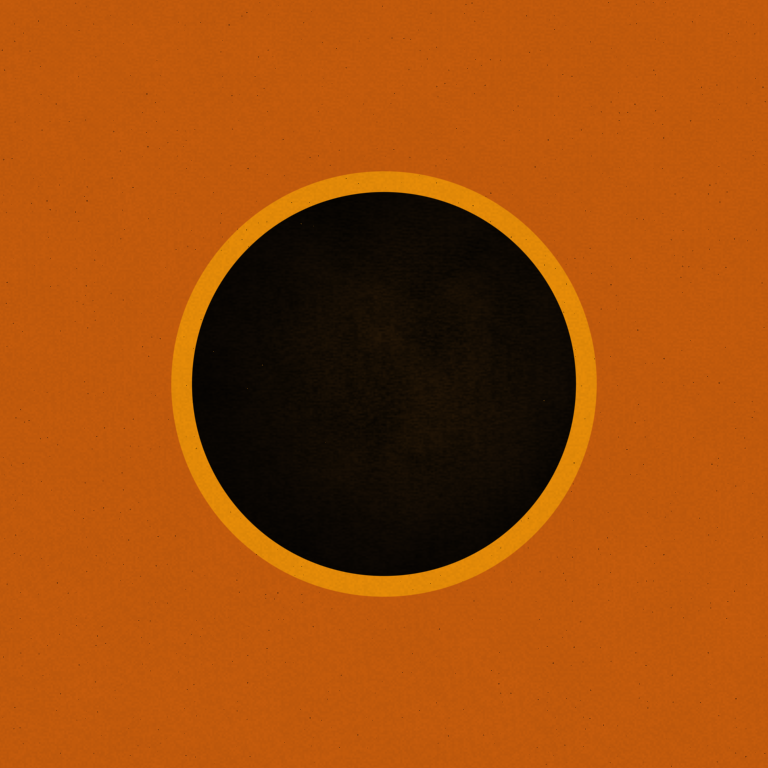
A three.js fragment shader for this background:

```glsl
// Dark disc with an amber rim on burnt orange paper, with grain and flecks.
varying vec2 vUv;

const vec3 PAPER_COLOR = vec3(0.755, 0.350, 0.048);
const vec3 RIM_COLOR = vec3(0.885, 0.535, 0.030);
const vec3 DISC_CENTER_COLOR = vec3(0.088, 0.053, 0.014);
const vec3 DISC_EDGE_COLOR = vec3(0.030, 0.018, 0.008);
const vec3 FLECK_COLOR = vec3(0.32, 0.20, 0.04);

const vec2 CENTER = vec2(0.5);
const vec2 GLOW_CENTER = vec2(0.535, 0.515);
const float DISC_RADIUS = 0.25;
const float RIM_RADIUS = 0.277;
const float EDGE_SOFTNESS = 0.0011;

const float GRAIN_SCALE = 400.0;
const float PAPER_GRAIN = 0.055;
const float DISC_GRAIN = 0.75;
const float MOTTLE = 0.025;
const float SPECK_STRENGTH = 0.32;

float hash(vec2 p) {
  return fract(sin(dot(p, vec2(127.1, 311.7))) * 43758.5453);
}

float noise(vec2 p) {
  vec2 cell = floor(p);
  vec2 f = fract(p);
  f = f * f * (3.0 - 2.0 * f);
  float low = mix(hash(cell), hash(cell + vec2(1.0, 0.0)), f.x);
  float high = mix(hash(cell + vec2(0.0, 1.0)), hash(cell + vec2(1.0)), f.x);
  return mix(low, high, f.y);
}

float fbm(vec2 p) {
  float sum = 0.0;
  float weight = 0.5;
  for (int i = 0; i < 4; i++) {
    sum += weight * noise(p);
    p = p * 2.03 + 17.3;
    weight *= 0.5;
  }
  return sum / 0.9375;
}

// One small round fleck in a random share of the grid cells.
float flecks(vec2 uv, float cells, float share, float seed) {
  vec2 p = uv * cells;
  vec2 id = floor(p) + seed;
  vec2 spot = 0.2 + 0.6 * vec2(hash(id + 3.1), hash(id + 7.7));
  float radius = mix(0.0007, 0.0017, hash(id + 5.3)) * cells;
  float dist = length(fract(p) - spot);
  float present = step(1.0 - share, hash(id));
  return present * (1.0 - smoothstep(radius * 0.3, radius, dist));
}

float circleMask(float dist, float radius) {
  return 1.0 - smoothstep(radius - EDGE_SOFTNESS, radius + EDGE_SOFTNESS, dist);
}

void main() {
  float dist = length(vUv - CENTER);
  float grain = noise(vUv * GRAIN_SCALE) - 0.5;
  float mottle = fbm(vUv * 18.0) - 0.5;

  // Paper and rim share the grain and the dark specks.
  vec3 color = mix(PAPER_COLOR, RIM_COLOR, circleMask(dist, RIM_RADIUS));
  color *= 1.0 + PAPER_GRAIN * grain + MOTTLE * mottle;
  float specks = flecks(vUv, 85.0, 0.22, 0.0) * hash(floor(vUv * 85.0) + 41.0);
  color *= 1.0 - SPECK_STRENGTH * specks;

  // Disc: faint warm glow, horizontal fibres and cloudy wear.
  float glow = 1.0 - smoothstep(0.05, 0.29, length(vUv - GLOW_CENTER));
  vec3 disc = mix(DISC_EDGE_COLOR, DISC_CENTER_COLOR, glow);
  float fibre = noise(vUv * vec2(190.0, 430.0) + 23.0) - 0.5;
  disc *= 1.0 + DISC_GRAIN * (0.5 * grain + 0.7 * fibre) + 0.9 * mottle;
  disc = mix(disc, FLECK_COLOR, 0.6 * flecks(vUv, 60.0, 0.012, 9.0));
  color = mix(color, disc, circleMask(dist, DISC_RADIUS));

  gl_FragColor = vec4(color, 1.0);
}
```
